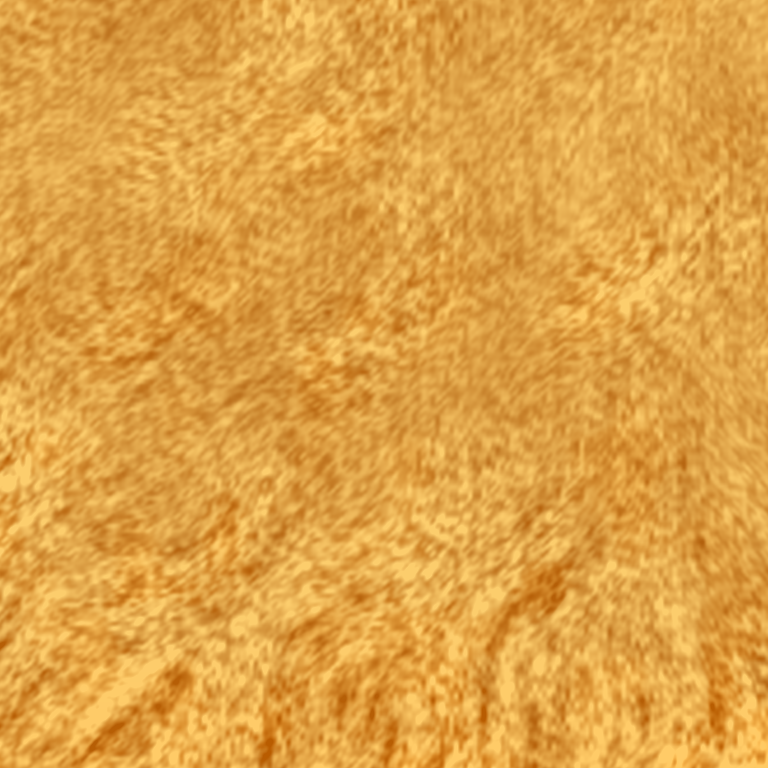
Write a WebGL 2 fragment shader that draws this texture.

```glsl
#version 300 es
precision highp float;
// Golden, brushed, fur-like sand. Scattered crescents bend a direction field;
// noise averaged along that field gives curved furrows and short fibres, and
// the crescents also raise the contrast of the grain. Tone maps to a gold ramp.

uniform vec2 u_resolution;
out vec4 fragColor;

const vec3 GOLD = vec3(0.872, 0.637, 0.282);       // middle tone
const vec3 TONE_STEP = vec3(0.056, 0.079, 0.068);  // change per unit of tone
const vec3 ORANGE_SHIFT = vec3(0.022, -0.016, -0.045);
const float SWIRL_DENSITY = 3.5;   // crescents per canvas side
const float SWIRL_RADIUS = 0.55;   // in crescent cells
const float SWIRL_WIDTH = 0.30;
const vec2 SWIRL_FACING = vec2(0.78, -0.62);
const float GRAIN_SCALE = 165.0;
const float CLUMP_SCALE = 78.0;
const float FURROW_SCALE = 62.0;
const float FURROW_STEP = 0.009;
const int FURROW_TAPS = 7;         // on each side
const float FIBRE_STEP = 0.0035;

float hash(vec2 p) {
    return fract(sin(dot(p, vec2(127.1, 311.7))) * 43758.5);
}

// Smooth value noise from -1 to 1
float noise(vec2 p) {
    vec2 i = floor(p), f = fract(p);
    f = f * f * (3.0 - 2.0 * f);
    float low = mix(hash(i), hash(i + vec2(1.0, 0.0)), f.x);
    float high = mix(hash(i + vec2(0.0, 1.0)), hash(i + vec2(1.0, 1.0)), f.x);
    return 2.0 * mix(low, high, f.y) - 1.0;
}

// xy: unit direction of the fibres, z: strength of the nearest crescent
vec3 flowField(vec2 p) {
    float angle = mix(0.35, 1.8, p.x) + 0.45 * noise(p * 3.0 + 7.0);
    vec2 direction = 0.35 * vec2(cos(angle), sin(angle));
    float strength = 0.0;
    vec2 grid = p * SWIRL_DENSITY;
    for (int j = -1; j <= 1; j++) {
        for (int i = -1; i <= 1; i++) {
            vec2 cell = floor(grid) + vec2(i, j);
            vec2 jitter = vec2(hash(cell + 3.7), hash(cell + 19.3));
            vec2 q = grid - cell - 0.2 - 0.6 * jitter;
            float r = max(length(q), 0.001);
            float k = (r - SWIRL_RADIUS) / SWIRL_WIDTH;
            float sector = smoothstep(0.1, 0.8, dot(q, SWIRL_FACING) / r);
            float band = exp(-k * k) * sector * mix(0.35, 1.0, hash(cell + 41.9));
            direction += band * vec2(-q.y, q.x) / r;
            strength = max(strength, band);
        }
    }
    return vec3(normalize(direction + 0.0001), strength);
}

// Mean of coarse noise along the curved flow, both ways from p
float furrows(vec2 p) {
    float sum = 0.0;
    for (int side = -1; side <= 1; side += 2) {
        vec2 s = p;
        for (int i = 0; i < FURROW_TAPS; i++) {
            s += float(side) * FURROW_STEP * flowField(s).xy;
            sum += noise(s * FURROW_SCALE);
        }
    }
    return sum / float(2 * FURROW_TAPS);
}

// Fine grain, slightly drawn out along the flow
float fibres(vec2 p, vec2 direction) {
    float sum = 0.0;
    for (int i = -1; i <= 1; i++) {
        sum += noise((p + float(i) * FIBRE_STEP * direction) * GRAIN_SCALE);
    }
    return sum / 3.0;
}

void main() {
    vec2 p = gl_FragCoord.xy / min(u_resolution.x, u_resolution.y);
    vec3 flow = flowField(p);

    // Roughness: crescents everywhere, a general rise toward the bottom
    float lower = 1.0 - smoothstep(0.05, 0.6, p.y + 0.08 * noise(p * 4.0));
    float patchy = 0.75 + 0.45 * noise(p * 9.0 + 31.0);
    float rough = clamp(flow.z * patchy + 0.55 * lower, 0.0, 1.0);

    // Layers of tone
    float broad = 0.6 * noise(p * 5.0 + 11.0) + 0.45 * noise(p * 13.0 + 5.0);
    float streaks = noise(vec2(p.x * 30.0, p.y * 8.0));
    float clumps = noise(p * CLUMP_SCALE + 2.0 * flow.xy);
    float grain = fibres(p, flow.xy);
    float furrow = furrows(p);

    float tone = 0.75 * broad + 0.35 * streaks;
    tone += grain * mix(1.4, 2.6, rough);
    tone += clumps * mix(0.3, 1.2, rough);
    tone += furrow * mix(0.8, 3.6, max(0.6 * rough, lower));
    tone -= 1.1 * smoothstep(0.12, 0.36, -furrow) * max(0.5 * rough, lower);
    tone += 0.4 * (rough - 0.35);

    // Warm tint in the rough hollows and along the bottom
    float warm = rough * smoothstep(-0.2, 0.8, noise(p * 17.0 + 53.0) - 0.3 * tone);
    warm += 0.5 * (1.0 - smoothstep(0.0, 0.2, p.y));
    vec3 color = GOLD + TONE_STEP * clamp(tone, -3.2, 2.1) + ORANGE_SHIFT * warm;
    fragColor = vec4(clamp(color, 0.0, 1.0), 1.0);
}
```
